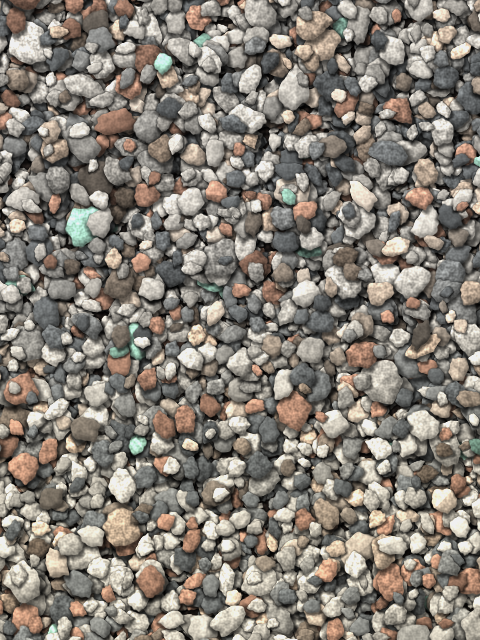
A Shadertoy shader for this texture:

```glsl
// Crushed gravel: eight jittered layers of angular stones, painted bottom to top.
// Each stone is a smooth convex polygon with bevelled facets, a ridge, mottled
// mineral colour and a soft contact shadow on the stones beneath it.

const int LAYERS = 8;
const int SIDES = 7;
// Grid spacing of each layer (canvas heights) and share of its cells in use
const float SPACING[LAYERS] = float[](.022, .027, .034, .042, .030, .052, .036, .025);
const float FILL[LAYERS] = float[](1., 1., .9, .7, .6, .42, .35, .2);

const float CORNER_SHARPNESS = 15.;
const float EDGE_ROUGHNESS = .13;
const float SHADOW_REACH = .32;
const float SHADOW_STRENGTH = .62;
const float MOTTLE = .62;
const float SPECKLE = .36;
const vec3 LIGHT = vec3(-.32, .50, .81);
const vec2 SHADOW_OFFSET = vec2(.07, -.13);

const vec3 GAP_COLOUR = vec3(.12, .10, .09);
const vec3 GREY_TINT = vec3(1.025, 1., .945);
const vec3 SLATE_TINT = vec3(.97, 1., 1.);
const vec3 TAN_TINT = vec3(1.12, .98, .84);
const vec3 RUST_TINT = vec3(1.12, .86, .72);
const vec3 GREEN_TINT = vec3(.82, 1.05, .94);
const float TAU = 6.28318;

// Integer hash of a whole-numbered lattice point
vec3 hash3(vec3 p) {
    uvec3 v = uvec3(ivec3(floor(p)) + 4096) * 1664525u + 1013904223u;
    v.x += v.y * v.z; v.y += v.z * v.x; v.z += v.x * v.y;
    v ^= v >> 16u;
    v.x += v.y * v.z; v.y += v.z * v.x; v.z += v.x * v.y;
    return vec3(v >> 8u) / 16777216.;
}

float cornerSlope(vec2 cell, vec2 offset) {
    float angle = TAU * hash3(vec3(cell, 999.)).x;
    return dot(vec2(cos(angle), sin(angle)), offset);
}

float gradientNoise(vec2 p) {
    vec2 i = floor(p), f = p - i, u = f * f * f * (f * (f * 6. - 15.) + 10.);
    vec2 e = vec2(0., 1.);
    return mix(mix(cornerSlope(i, f), cornerSlope(i + e.yx, f - e.yx), u.x),
               mix(cornerSlope(i + e, f - e), cornerSlope(i + e.yy, f - e.yy), u.x), u.y);
}

mat2 rotation(float a) {
    return mat2(cos(a), sin(a), -sin(a), cos(a));
}

// Signed distance to an irregular polygon, with the direction of its nearest side
float stoneShape(vec2 q, vec3 id, out vec2 outward) {
    float total = 0.;
    outward = vec2(0.);
    for (int k = 0; k < SIDES; k++) {
        vec3 h = hash3(id + vec3(0., 0., 20. * float(k + 1)));
        float angle = TAU * (float(k) + .75 * (h.x - .5)) / float(SIDES);
        vec2 side = vec2(cos(angle), sin(angle));
        float weight = exp(CORNER_SHARPNESS * (dot(q, side) - mix(.70, 1., h.y)));
        total += weight;
        outward += weight * side;
    }
    outward /= total;
    return log(total) / CORNER_SHARPNESS;
}

// Mineral colour: mostly grey, with some slate, tan, rust and rare green
vec3 stoneColour(vec3 h) {
    float tone = mix(.36, .96, pow(h.x, .8));
    vec3 tint = mix(SLATE_TINT, GREY_TINT, smoothstep(.1, .45, h.x));
    if (h.y > .74) tint = mix(GREY_TINT, TAN_TINT, .4 + .6 * h.z);
    if (h.y > .91) { tint = RUST_TINT; tone = mix(.48, .78, h.x); }
    if (h.y < .008) tint = GREEN_TINT;
    return tone * tint;
}

// Facet lighting and surface grain
vec3 shadeStone(vec2 q, vec2 uv, float d, vec2 outward, float turn, vec3 id) {
    vec3 h = hash3(id + vec3(0., 0., 300.));
    vec3 look = hash3(id + vec3(0., 0., 340.));
    vec2 ridge = rotation(TAU * h.x) * vec2(1., 0.);
    float crease = smoothstep(-.07, .07, dot(q, ridge) - .4 * (h.y - .5));
    vec2 slope = outward * .75 * smoothstep(-.45, -.04, d) + ridge * (crease - .5) * .6 * h.z;
    vec3 normal = normalize(vec3(rotation(turn) * slope, 1.));
    float light = .42 + .70 * max(dot(normal, LIGHT), 0.);
    vec2 grainPos = uv + id.xy * .173;
    float mottle = gradientNoise(grainPos * 70.) * .6 + gradientNoise(grainPos * 145.) * .6;
    float speckle = gradientNoise(grainPos * 270.);
    float grain = 1. + (MOTTLE * mottle + SPECKLE * speckle) * mix(.35, 1., look.z);
    return stoneColour(look) * light * grain;
}

void mainImage(out vec4 fragColor, in vec2 fragCoord) {
    vec2 uv = fragCoord / iResolution.y;
    vec3 colour = GAP_COLOUR * (1. + gradientNoise(uv * 160.));

    for (int layer = 0; layer < LAYERS; layer++) {
        float spacing = SPACING[layer], shift = float(layer) * 7.37;
        vec2 p = uv / spacing + shift;
        for (int n = 0; n < 9; n++) {
            vec2 cell = floor(p) + vec2(n % 3 - 1, n / 3 - 1);
            vec3 id = vec3(cell, float(layer)), h = hash3(id), g = hash3(id + vec3(0., 0., 400.));
            vec2 centre = cell + .5 + .6 * (h.xy - .5);

            // Large stones thin out around a finer patch near the middle
            vec2 fromPatch = ((centre - shift) * spacing - vec2(.46, .43)) / vec2(.15, .20);
            float fine = exp(-dot(fromPatch, fromPatch)) * smoothstep(.028, .045, spacing);
            float radius = mix(.42, .74, g.x);
            vec2 offset = (p - centre) / radius;
            if (h.z > FILL[layer] * (1. - .65 * fine) || dot(offset, offset) > 2.6) continue;

            float turn = TAU * g.y;
            vec2 q = offset * rotation(turn) / vec2(1., mix(.58, 1., g.z)), outward;
            float d = stoneShape(q, id, outward);
            d += EDGE_ROUGHNESS * gradientNoise(q * 2.6 + id.xy * 5.3);

            float shadowDistance = d - dot(rotation(turn) * outward, SHADOW_OFFSET);
            colour *= 1. - SHADOW_STRENGTH * (1. - smoothstep(-.06, SHADOW_REACH, shadowDistance));
            float edge = .9 / (iResolution.y * spacing * radius);
            float cover = 1. - smoothstep(-edge, edge, d);
            if (cover > 0.) colour = mix(colour, shadeStone(q, uv, d, outward, turn, id), cover);
        }
    }

    // Paler, warmer ground towards the bottom
    float height = smoothstep(.15, .65, uv.y);
    colour *= mix(vec3(1.06, 1.05, 1.02), vec3(.96, .96, .97), height);
    fragColor = vec4(clamp(colour, 0., .94), 1.);
}
```
